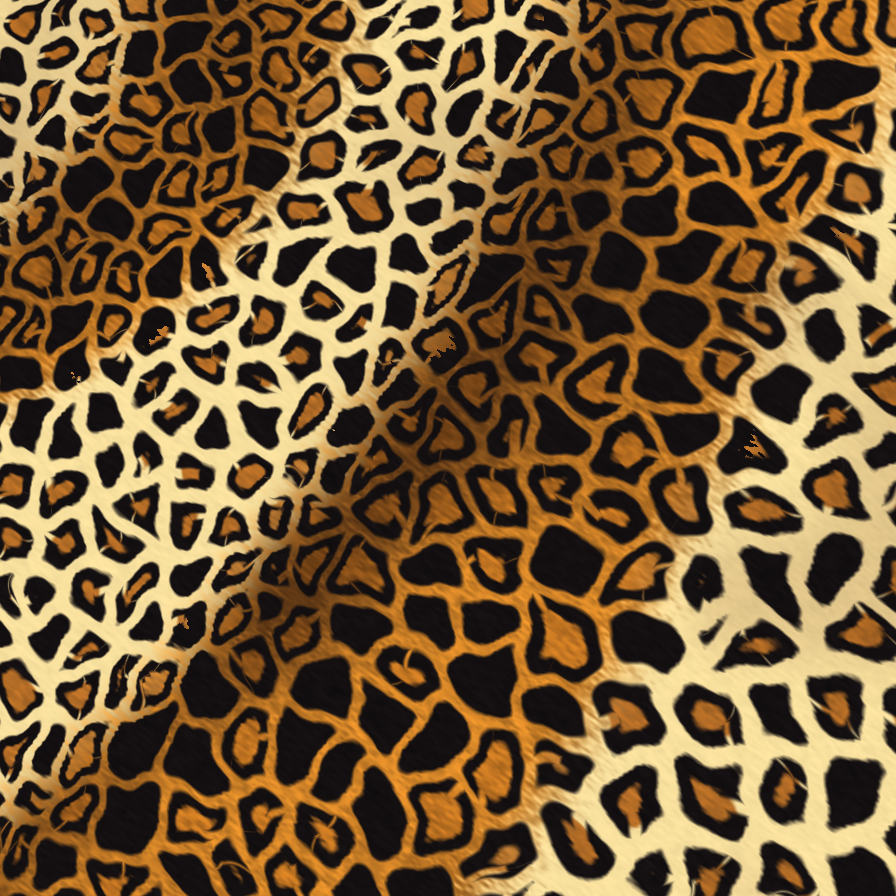
Write a three.js fragment shader that draws this texture.

```glsl
// Draped leopard fur: diagonal folds alternate between cream and amber pile.
// Rosettes are inset cells of a warped cellular noise, hollowed and notched;
// soft curved bands shade the folds and stretched noise gives the fur grain.

varying vec2 vUv;

const vec3 INK   = vec3(0.075, 0.06, 0.065);
const vec3 CREAM = vec3(0.975, 0.88, 0.62);
const vec3 TAN   = vec3(0.74, 0.61, 0.42);
const vec3 GOLD  = vec3(0.86, 0.54, 0.16);
const vec3 RUST  = vec3(0.63, 0.35, 0.09);
const vec3 UMBER = vec3(0.30, 0.17, 0.07);

struct Cell {
  float border;  // rounded distance to the cell border
  vec2 offset;   // position relative to the cell seed
  vec2 rnd;      // two random values of the cell
};

vec2 hash2(vec2 p) {
  p = vec2(dot(p, vec2(127.1, 311.7)), dot(p, vec2(269.5, 183.3)));
  return fract(sin(p) * 43758.55);
}

float noise(vec2 p) {
  vec2 i = floor(p), f = fract(p);
  f = f * f * (3.0 - 2.0 * f);
  float low = mix(hash2(i).x, hash2(i + vec2(1.0, 0.0)).x, f.x);
  float high = mix(hash2(i + vec2(0.0, 1.0)).x, hash2(i + 1.0).x, f.x);
  return mix(low, high, f.y);
}

float bump(float x, float width) {
  return exp(-x * x / (width * width));
}

// Horizontal distance to a fold line that bends as it runs down the cloth
float foldLine(vec2 uv, float top, float slope, float bend) {
  float down = 1.0 - uv.y;
  return uv.x - (top + slope * down + bend * down * down);
}

// Perspective plus a squeeze across the fold, measured in cells
vec2 drape(vec2 uv, float fold) {
  vec2 c = uv - 0.5;
  c += vec2(0.8, -0.6) * 0.07 * smoothstep(-0.12, 0.14, fold);
  vec2 p = 15.5 * c / (1.0 + 0.24 * (c.x - c.y));
  p += 0.08 * sin(p.yx * 4.1 + vec2(0.0, 1.7));
  return p + 0.035 * sin(p.yx * 9.3 + p * 3.0);
}

vec2 seed(vec2 id) {
  return id + 0.5 + 0.84 * (hash2(id) - 0.5);
}

Cell cellAt(vec2 p) {
  vec2 home = floor(p), nearest = home;
  float best = 9.0;
  for (int y = -1; y <= 1; y++)
    for (int x = -1; x <= 1; x++) {
      vec2 id = home + vec2(float(x), float(y));
      float d = length(seed(id) - p);
      if (d < best) { best = d; nearest = id; }
    }
  // Smooth minimum of the distances to all neighbouring borders
  vec2 a = seed(nearest) - p;
  float sum = 0.0;
  for (int y = -2; y <= 2; y++)
    for (int x = -2; x <= 2; x++) {
      if (x == 0 && y == 0) continue;
      vec2 b = seed(nearest + vec2(float(x), float(y))) - p;
      sum += exp(-18.0 * dot(0.5 * (a + b), normalize(b - a)));
    }
  return Cell(-log(sum) / 18.0, -a, hash2(nearest + 41.0));
}

// Positive inside a slot running outward from the seed
float notch(vec2 p, float angle, float halfWidth) {
  vec2 dir = vec2(cos(angle), sin(angle));
  float across = abs(dir.x * p.y - dir.y * p.x);
  return min(dot(p, dir), halfWidth - across);
}

// Signed distance to a broken ring or solid spot, negative inside
float rosette(Cell c, float gap, float solidShare) {
  float solid = step(1.0 - solidShare, fract(c.rnd.x * 7.3 + c.rnd.y * 3.1));
  float ring = 0.15 + 0.08 * c.rnd.y + solid;
  float d = max(gap - c.border, c.border - gap - ring);
  float angle = 6.283 * c.rnd.x;
  d = max(d, notch(c.offset, angle, 0.13 * c.rnd.y - 0.03 - 0.3 * solid));
  return max(d, notch(c.offset, angle + 2.4, 0.07 - 0.13 * c.rnd.y - 0.3 * solid));
}

void main() {
  // Fur strands lie across the folds
  vec2 strand = vec2(0.8 * vUv.x - 0.6 * vUv.y, 0.6 * vUv.x + 0.8 * vUv.y);
  float fur = 0.6 * noise(strand * vec2(75.0, 260.0)) + 0.4 * noise(strand * vec2(150.0, 330.0)) - 0.5;
  float cloud = noise(vUv * 6.0 + 3.0);

  // Two amber bands between four fold lines
  float left1 = foldLine(vUv, 0.14, -0.1, -1.8);
  float right1 = foldLine(vUv, 0.38, 0.1, -2.0);
  float left2 = foldLine(vUv, 0.62, -0.2, -0.55);
  float right2 = foldLine(vUv, 1.0, -0.33, -0.13);
  float ragged = 0.06 * fur + 0.04 * (cloud - 0.5);
  float amber = smoothstep(-0.05, 0.05, left1 + ragged) - smoothstep(-0.05, 0.05, right1 + ragged)
              + smoothstep(-0.06, 0.06, left2 + ragged) - smoothstep(-0.05, 0.06, right2 + ragged);
  amber = clamp(amber, 0.0, 1.0);

  // Pile colour with shaded valleys
  float valley = 0.5 * bump(left2 - 0.09, 0.09) + 0.5 * bump(left1 - 0.11, 0.12);
  float shadow = clamp(valley + 0.55 * cloud - 0.12 - 0.3 * fur, 0.0, 0.85);
  vec3 amberPile = mix(GOLD, UMBER, shadow);
  vec3 creamPile = mix(CREAM, TAN, 0.4 * smoothstep(0.55, 1.0, cloud) + 0.35 * bump(left1 + 0.08, 0.07));
  vec3 color = mix(creamPile, amberPile, amber) * (1.0 + mix(0.08, 0.3, amber) * fur);

  // Rosettes: tinted centres, then dark rings with furry edges
  Cell cell = cellAt(drape(vUv, left2));
  cell.border += 0.05 * fur;
  float gap = mix(0.135, 0.085, amber);
  float centre = smoothstep(gap + 0.07, gap + 0.15, cell.border);
  color = mix(color, RUST * (1.1 - 0.3 * shadow + 0.3 * fur), centre * mix(0.9, 0.4, amber));
  float spot = rosette(cell, gap, mix(0.25, 0.4, amber));
  color = mix(color, INK * (1.0 + 0.5 * fur), 1.0 - smoothstep(-0.035, 0.04, spot));

  gl_FragColor = vec4(color, 1.0);
}
```
